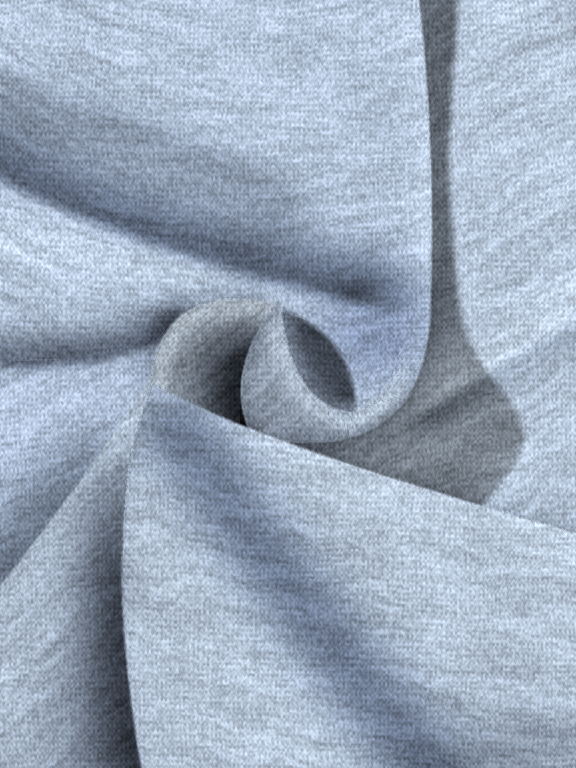
Give the GLSL for this texture, as a Shadertoy shader.

```glsl
// Soft heathered jersey gathered into a central twist, with deep folds.
// Bezier curves bound the cloth layers; one-sided falloffs shade creases.
// Sheared noise gives the melange streaks, a chevron lattice the knit.
#define CANVAS vec2(5.76, 7.68)
#define STREAK_GAIN .27
#define KNIT_GAIN .06
#define GRAIN_GAIN .2
#define KNIT_PITCH vec2(.046, .06)
#define EDGE .02
#define GREY_TINT vec3(.94, 1, 1.05)
#define BLUE_TINT vec3(.89, 1, 1.19)

vec2 p; // canvas position, y downward

float hash(vec2 v) {
  vec3 q = fract(v.xyx * .1031);
  q += dot(q, q.yzx + 33.33);
  return fract((q.x + q.y) * q.z);
}

float noise(vec2 v) {
  vec2 i = floor(v), f = fract(v);
  f = f * f * (3. - 2. * f);
  return mix(mix(hash(i), hash(i + vec2(1, 0)), f.x),
    mix(hash(i + vec2(0, 1)), hash(i + 1.), f.x), f.y);
}

// Quadratic Bezier: signed offset (positive right of travel), distance, parameter
vec3 curve(float ax, float ay, float bx, float by, float cx, float cy) {
  vec2 a = vec2(ax, ay), b = vec2(bx, by), c = vec2(cx, cy), from = a;
  vec3 best = vec3(0, 1e3, 0);
  for (int i = 1; i <= 12; i++) {
    float t = float(i) / 12.;
    vec2 to = mix(mix(a, b, t), mix(b, c, t), t), d = to - from, r = p - from;
    float h = clamp(dot(r, d) / dot(d, d), 0., 1.), dist = length(r - d * h);
    if (dist < best.y)
      best = vec3((d.x * r.y - d.y * r.x) / length(d), dist, t + (h - 1.) / 12.);
    from = to;
  }
  return best;
}

float gauss(float d, float w) { return exp(-d * d / (w * w)); }

// Crease falloff with its own width on each side, tapered at the ends
float crease(vec3 k, float left, float right) {
  return gauss(k.y, k.x > 0. ? right : left)
    * smoothstep(0., .15, k.z) * (1. - smoothstep(.85, 1., k.z));
}

float inside(float d) { return smoothstep(-EDGE, EDGE, d); }

float blob(float x, float y, float w, float h) {
  return gauss(p.x - x, w) * gauss(p.y - y, h);
}

void mainImage(out vec4 fragColor, in vec2 fragCoord) {
  vec2 uv = fragCoord / iResolution.xy;
  p = vec2(uv.x, 1. - uv.y) * CANVAS;

  // Layer boundaries
  vec3 drape = curve(4.17, -.2, 4.36, 1.4, 4.31, 2.95);
  vec3 lip = curve(4.31, 2.9, 4.34, 4.5, 3., 4.42);
  vec3 arch = curve(1.5, 4.1, 1.45, 2.72, 2.85, 3.05);
  vec3 tongueL = curve(2.74, 3.06, 2.24, 3.75, 2.5, 4.32);
  vec3 tongueR = curve(2.8, 3.03, 2.93, 4.16, 3.6, 4.12);
  vec3 ridge = curve(1.55, 3.7, .72, 5., -.2, 6.1);
  vec3 hem = curve(1.5, 3.8, 2.25, 4.34, 6., 5.4);
  vec3 flank = curve(1.5, 3.9, .96, 5.3, 1.45, 7.9);
  vec3 fold = curve(-.7, 3.45, .9, 3.9, 2.1, 3.05);

  // Layers hold tone, blueness, streak slope. Upper left sheet:
  vec3 cloth = vec3(.77, .5, .5 - .1 * p.x);
  cloth.x -= .17 * crease(curve(-.8, .85, 1.1, 1., 3.4, 2.3), .25, .4);
  cloth += vec3(-.38, .3, 0) * crease(curve(-.9, 1.2, 1.3, 2.56, 4.4, 3.1), .42, .11);
  cloth.x += .06 * crease(curve(-.8, 2.3, 1., 2.4, 2.6, 2.95), .2, .3);
  cloth.x -= .36 * crease(fold, .28, .09);
  cloth.x += .05 * crease(drape, .05, .25) - .15 * crease(arch, .18, .1);
  cloth += vec3(-.18, .5, 0) * blob(3.75, 3.35, .6, .5);

  // Left fold darkens into the ridge; the next sinks under the flank
  float leftSide = inside(fold.x) * (1. - smoothstep(1.5, 1.9, p.x));
  cloth.yz = mix(cloth.yz, vec2(.6, -.4), leftSide);
  cloth.x -= .3 * gauss(ridge.y, .5) * leftSide * smoothstep(3.9, 5.1, p.y);
  vec3 under = vec3(.74, .4, -.65);
  under.x -= .5 * gauss(flank.y, .48) * smoothstep(4.1, 6., p.y);
  under.x -= .12 * blob(.75, 7.5, .5, .8);
  cloth = mix(cloth, under, inside(-ridge.x) * leftSide);

  // Shadow pocket and rolled lip
  float pocket = smoothstep(-.03, .05, curve(2.88, 3.1, 3.6, 3.42, 3.57, 4.2).x);
  float pocketTone = .27 + .2 * gauss(tongueR.y, .13);
  cloth = mix(cloth, vec3(pocketTone, .4, .1), pocket * inside(-tongueR.x) * step(2.98, p.y));
  float roll = (1. - smoothstep(.18, .27, lip.x)) * smoothstep(.1, .6, lip.z);
  roll *= step(3., p.y) * step(2.8, p.x);
  cloth = mix(cloth, vec3(.57 + .2 * smoothstep(0., .16, lip.x), .35, -.5), roll);

  // Right sheet with the shadow cast by the drape
  vec3 right = vec3(.78, .45, -.5);
  float reach = 4.53 + .04 * cos(2. * p.y) + .74 * exp(-pow((p.y - 4.38) / .74, 2.));
  float shade = mix(.4, .53, smoothstep(2.6, 3.9, p.y)) - .14 * exp(-lip.y * 6.);
  right.xy = mix(right.xy, vec2(shade, .1), 1. - smoothstep(-.06, .06, p.x - reach));
  right.x += .07 * crease(curve(6.4, 2.7, 5.1, 3.4, 4., 4.2), .2, .25);
  right.x -= .15 * crease(curve(6.3, 2.95, 5.2, 3.6, 4., 4.35), .18, .08);
  cloth = mix(cloth, right, inside(-min(drape.x, lip.x)) * smoothstep(2.2, 2.6, p.x));

  // Hollow of the twist with its bright rim, then the tongue
  float depth = gauss(tongueL.y, .45) * smoothstep(2.95, 3.7, p.y);
  vec3 hollow = vec3(.6 - .47 * depth + .14 * gauss(arch.y - .09, .11), .15, -.8);
  cloth = mix(cloth, hollow, inside(arch.x) * inside(tongueL.x) * step(p.x, 2.9));
  vec3 tongue = vec3(.6 + .12 * gauss(tongueR.y - .08, .12), .3, -1);
  tongue.x -= .1 * gauss(tongueL.y, .1) + .1 * exp(-lip.y * 9.);
  cloth = mix(cloth, tongue, inside(-tongueL.x) * inside(tongueR.x) * inside(lip.x)
    * (1. - smoothstep(3.2, 3.6, p.x)));

  // Large lower fold with a blue valley
  vec3 lower = vec3(.77, .4, .15);
  lower += vec3(-.29, .4, 0) * crease(curve(1.4, 3.7, 2.7, 5.75, 5., 8.6), .42, .4);
  lower.x += .04 * exp(-hem.y * 5.) - .08 * exp(-flank.y * 8.) - .15 * blob(5.2, 7.5, 1., .5);
  cloth.x -= .13 * exp(-hem.y * 8.) * step(2.4, p.x);
  cloth = mix(cloth, lower, inside(hem.x) * inside(-flank.x));

  // Melange streaks, knit and fibre grain
  vec2 along = vec2(p.x, p.y - cloth.z * p.x + .15 * noise(p * 2.5));
  float streak = .4 * noise(along * vec2(1.6, 9)) + .35 * noise(along * vec2(4, 22) + 9.)
    + .25 * noise(along * vec2(11, 48) + 4.) - .5;
  vec2 stitch = (p + .09 * noise(p * 1.7) + .012 * noise(p * 14.)) / KNIT_PITCH;
  float wale = abs(fract(stitch.x) - .5);
  float knit = .4 * cos(6.2832 * stitch.x) + .6 * sin(6.2832 * (stitch.y + wale));
  float grain = noise(p * vec2(50, 36)) - .5;
  float weave = STREAK_GAIN * streak + KNIT_GAIN * knit + GRAIN_GAIN * grain;
  float tone = cloth.x + weave * (.3 + .85 * cloth.x);
  float blue = clamp(cloth.y + .9 * (.66 - cloth.x), 0., 1.);
  fragColor = vec4(clamp(tone * mix(GREY_TINT, BLUE_TINT, blue), 0., 1.), 1);
}
```
